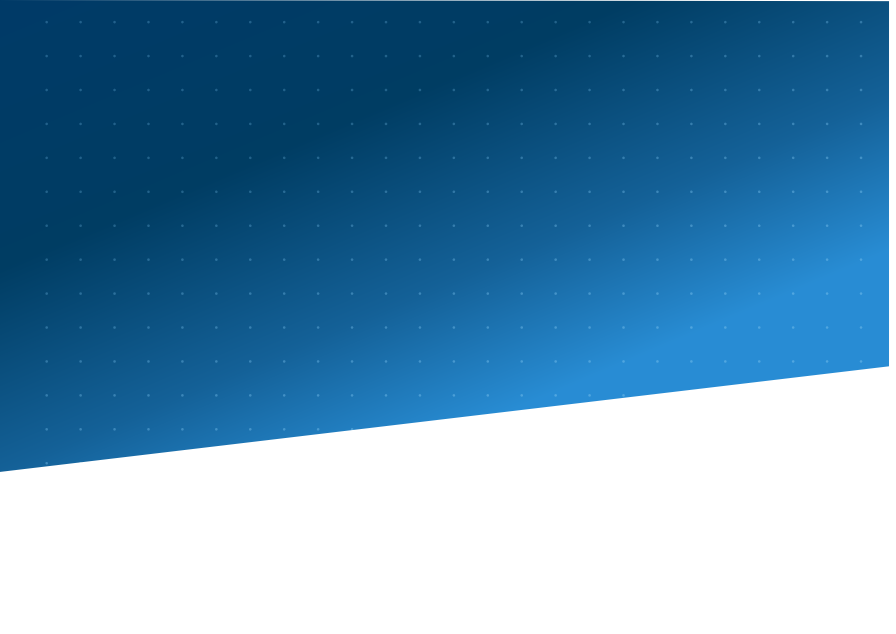
Give the GLSL for this background, as a WebGL 1 fragment shader.

```glsl
precision highp float;
// A slanted panel with a diagonal navy-to-azure gradient and a fine grid of
// pale dots, on a white ground. Lengths are in canvas widths, measured from
// the top left corner; half-plane distances cut the panel out.

uniform vec2 u_resolution;

const vec3 WHITE = vec3(1.0);
const vec3 NAVY  = vec3(0.0, 0.228, 0.405);
const vec3 DEEP  = vec3(0.0, 0.238, 0.388);
const vec3 BLUE  = vec3(0.078, 0.38, 0.595);
const vec3 AZURE = vec3(0.157, 0.55, 0.83);
const vec3 DOT   = vec3(0.48, 0.76, 0.93);

// Panel outline
const float PANEL_RIGHT  = 0.9922;
const float TOP_SLOPE    = 0.0013;
const float BOTTOM_LEFT  = 0.5267;
const float BOTTOM_SLOPE = 0.1188;

// Gradient direction and the positions of its stops
const vec2  GRADIENT_DIR = vec2(0.39, 0.921);
const float DEEP_STOP    = 0.276;
const float BLUE_STOP    = 0.486;
const float AZURE_STOP   = 0.645;

// Dot grid
const vec2  FIRST_DOT   = vec2(0.0521, 0.0247);
const float DOT_SPACING = 0.03787;
const float DOT_RADIUS  = 0.0014;
const float DOT_FAINT   = 0.28;
const float DOT_STRONG  = 0.48;

// Linear position of x between two stops, clamped to 0..1
float ramp(float from, float to, float x) {
  return clamp((x - from) / (to - from), 0.0, 1.0);
}

// Antialiased coverage of a shape from its signed distance
float coverage(float dist, float pixel) {
  return clamp(0.5 - dist / pixel, 0.0, 1.0);
}

vec3 panelGradient(float t) {
  vec3 color = mix(NAVY, DEEP, ramp(0.0, DEEP_STOP, t));
  color = mix(color, BLUE, ramp(DEEP_STOP, BLUE_STOP, t));
  return mix(color, AZURE, ramp(BLUE_STOP, AZURE_STOP, t));
}

float panelDistance(vec2 p) {
  float top = TOP_SLOPE * p.x - p.y;
  float bottom = (p.y - BOTTOM_LEFT + BOTTOM_SLOPE * p.x)
               / length(vec2(1.0, BOTTOM_SLOPE));
  return max(max(top, bottom), p.x - PANEL_RIGHT);
}

// Distance to the nearest dot; the grid starts at the first column
float dotDistance(vec2 p) {
  vec2 cell = floor((p - FIRST_DOT) / DOT_SPACING + 0.5);
  cell = max(cell, vec2(0.0));
  return length(p - FIRST_DOT - cell * DOT_SPACING) - DOT_RADIUS;
}

void main() {
  float pixel = 1.0 / u_resolution.x;
  vec2 p = vec2(gl_FragCoord.x, u_resolution.y - gl_FragCoord.y) * pixel;

  // Gradient fill
  float t = dot(p, GRADIENT_DIR);
  vec3 panel = panelGradient(t);

  // Dots, fainter over the dark side
  float strength = mix(DOT_FAINT, DOT_STRONG, ramp(DEEP_STOP, AZURE_STOP, t));
  panel = mix(panel, DOT, strength * coverage(dotDistance(p), pixel));

  // White ground around the panel
  vec3 color = mix(WHITE, panel, coverage(panelDistance(p), pixel));
  gl_FragColor = vec4(color, 1.0);
}
```
